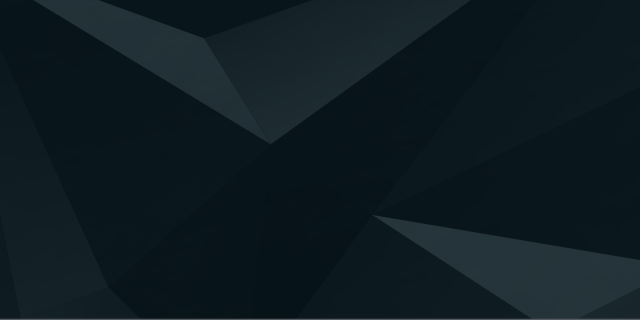
Write a Shadertoy shader that draws this background.

```glsl
const vec3 DARK  = vec3(0.025, 0.075, 0.095);
const vec3 LIGHT = vec3(0.153, 0.213, 0.236);
const vec3 RIM   = vec3(0.33, 0.36, 0.38);
const float RIM_HEIGHT = 0.0039;
const float BASE_TONE = 0.06;
const float GRAIN = 0.02;
const vec2 BRUSH_DIR = vec2(0.906, 0.423);

// Shared corners, in units of the canvas height
const vec2 TOP_LEFT  = vec2(0.104, 1.0);
const vec2 FOLD      = vec2(0.638, 0.880);
const vec2 TOP_RIGHT = vec2(1.471, 1.0);
const vec2 VALLEY    = vec2(0.846, 0.549);
const vec2 HUB       = vec2(1.164, 0.328);
const vec2 LOW_LEFT  = vec2(0.339, 0.102);
const vec2 SEAM_END  = vec2(0.781, 0.0);
const vec2 HUB_FOOT  = vec2(0.924, 0.0);
const vec2 RAY_TOP   = vec2(1.678, 1.0);
const vec2 RAY_RIGHT = vec2(2.4, 0.918);
const vec2 WING_TIP  = vec2(2.4, 0.120);
const vec2 LEFT_FOOT = vec2(0.065, 0.0);

float cross2(vec2 a, vec2 b) { return a.x * b.y - a.y * b.x; }

// Signed distance to the line a-b
float edge(vec2 p, vec2 a, vec2 b) {
    return cross2(b - a, p - a) / length(b - a);
}

// Paints a convex quad whose tone starts at corner a and changes by slope
void facet(inout float tone, vec2 p, vec2 a, vec2 b, vec2 c, vec2 d,
           float start, vec2 slope) {
    float winding = sign(cross2(b - a, c - a));
    float inside = min(min(edge(p, a, b) * winding, edge(p, b, c) * winding),
                       min(edge(p, c, d) * winding, edge(p, d, a) * winding));
    float blur = 0.7 / iResolution.y;
    float shade = max(start + dot(p - a, slope), 0.0);
    tone = mix(tone, shade, smoothstep(-blur, blur, inside));
}

// Fine brushed streaks from layered sines, stretched along BRUSH_DIR
float brushed(vec2 p) {
    vec2 q = vec2(dot(p, BRUSH_DIR), cross2(BRUSH_DIR, p));
    float sum = 0.0;
    float weight = 0.5;
    vec2 frequency = vec2(9.0, 23.0);
    for (int i = 0; i < 4; i++) {
        vec2 wave = q * frequency + float(i) * 1.7;
        sum += weight * sin(wave.x + 2.0 * sin(wave.y * 0.37))
                      * sin(wave.y + 1.5 * sin(wave.x * 0.61));
        frequency *= 1.93;
        weight *= 0.75;
    }
    return sum;
}

void mainImage(out vec4 fragColor, in vec2 fragCoord) {
    vec2 p = fragCoord / iResolution.xy * vec2(2.0, 1.0);
    float tone = BASE_TONE;

    // Dark central planes
    facet(tone, p, TOP_LEFT, VALLEY, LOW_LEFT, vec2(-0.05, 0.957),
          0.02, vec2(0.03, -0.09));
    facet(tone, p, VALLEY, LOW_LEFT, vec2(0.443, 0.0), SEAM_END,
          0.03, vec2(-0.02, 0.0));
    facet(tone, p, VALLEY, SEAM_END, HUB_FOOT, HUB,
          0.02, vec2(0.0, 0.05));
    facet(tone, p, VALLEY, TOP_RIGHT, RAY_TOP, HUB,
          0.03, vec2(0.02, 0.0));

    // Left slab and its foot
    facet(tone, p, vec2(-0.05, 0.957), LOW_LEFT, LEFT_FOOT, vec2(-0.034, 0.5),
          0.08, vec2(0.05, -0.37));
    facet(tone, p, LEFT_FOOT, LOW_LEFT, vec2(0.443, 0.0), vec2(0.25, -0.1),
          0.44, vec2(-0.45, -0.3));
    facet(tone, p, vec2(0.0, 0.328), LEFT_FOOT, vec2(0.0, -0.1), vec2(-0.2, 0.1),
          0.18, vec2(0.0, -0.15));

    // Planes fanning out from the hub
    facet(tone, p, HUB, RAY_TOP, vec2(2.4, 1.2), RAY_RIGHT,
          0.13, vec2(0.16, -0.14));
    facet(tone, p, HUB, RAY_RIGHT, vec2(2.6, 0.5), WING_TIP,
          0.05, vec2(0.06, -0.03));
    facet(tone, p, HUB_FOOT, HUB, vec2(1.667, 0.0), vec2(1.3, -0.2),
          0.14, vec2(0.18, -0.15));

    // Bright right wing and its shaded corner
    facet(tone, p, HUB, WING_TIP, vec2(2.2, -0.2), vec2(1.974, -0.2),
          0.96, vec2(-0.02, 0.10));
    facet(tone, p, vec2(1.797, 0.0), vec2(2.2, 0.203), vec2(2.2, -0.2),
          vec2(1.75, -0.2), 0.58, vec2(-0.2, 0.1));

    // Bright upper fold
    facet(tone, p, TOP_LEFT, vec2(0.307, 1.0), FOLD, VALLEY,
          0.88, vec2(0.0, 0.20));
    facet(tone, p, FOLD, vec2(0.977, 1.0), TOP_RIGHT, VALLEY,
          0.38, vec2(0.395, -0.80));

    tone += GRAIN * brushed(p) * (0.5 + tone);
    vec3 color = mix(DARK, LIGHT, tone);

    // Soft rim along the lower border
    float rim = clamp((RIM_HEIGHT - p.y) * iResolution.y + 0.5, 0.0, 1.0);
    fragColor = vec4(mix(color, RIM, rim), 1.0);
}
```
